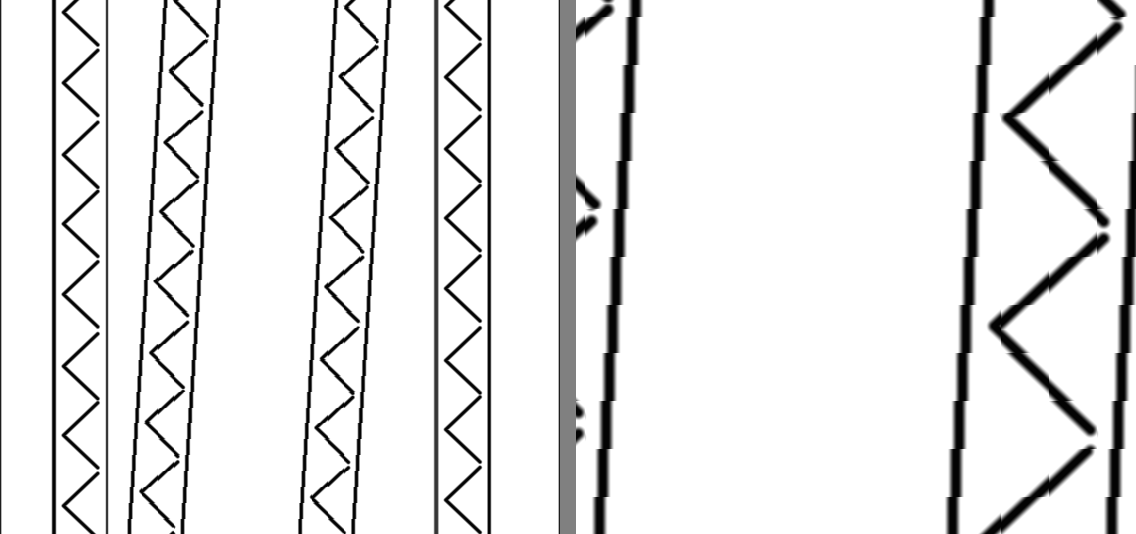
Left: the whole. Right: its middle third, enlarged.
This pattern is drawn by a Shadertoy shader. Its source:

```glsl
#define PERIOD 0.1320
#define RAIL_GAP 0.0993
#define INSET 0.0178
#define ARM vec2(0.0642, 0.0608)
#define LATE 0.0027
#define TILT 0.0685
#define STAIR 0.00205
#define STROKE 0.0066
#define SOFT 0.0021
#define BORDER 0.0022
#define INK vec3(0.01)
#define PAPER vec3(1.0)

// Coverage of a stroke whose centre line lies at distance d
float stroke(float d, float width) {
    float soft = max(SOFT, 0.75 / iResolution.y);
    return 1.0 - smoothstep(-soft, soft, d - 0.5 * width);
}

float segmentDistance(vec2 p, vec2 a, vec2 b) {
    vec2 ab = b - a;
    return length(p - a - ab * clamp(dot(p - a, ab) / dot(ab, ab), 0.0, 1.0));
}

// Small rotation as two stepped shears, leaving a stair on each edge
vec2 steppedTilt(vec2 p, float tilt) {
    vec2 shift = floor(p.yx * tilt / STAIR + 0.5) * STAIR;
    return p + vec2(shift.x, -shift.y);
}

// Column of open chevrons; every third one sits slightly lower
float chevronDistance(vec2 p, float phase) {
    float nearest = floor((p.y - phase) / PERIOD + 0.5);
    float d = 1.0;
    for (float i = -1.0; i <= 1.0; i++) {
        float k = nearest + i;
        float late = LATE * step(1.5, mod(k, 3.0));
        vec2 q = p - vec2(INSET, phase + k * PERIOD + late);
        d = min(d, segmentDistance(vec2(q.x, abs(q.y)), vec2(0.0), ARM));
    }
    return d;
}

// Two rails with chevrons between; rails = left width, right width, left tone
float band(vec2 p, float left, float tilt, float phase, vec3 rails) {
    p = steppedTilt(p - vec2(left, 0.0), tilt);
    float ink = stroke(abs(p.x), rails.x) * rails.z;
    ink = max(ink, stroke(abs(p.x - RAIL_GAP), rails.y));
    return max(ink, stroke(chevronDistance(p, phase), STROKE));
}

void mainImage(out vec4 fragColor, in vec2 fragCoord) {
    // Height is one unit, y runs downward from the top
    vec2 p = vec2(fragCoord.x, iResolution.y - fragCoord.y) / iResolution.y;
    float aspect = iResolution.x / iResolution.y;

    // Upright outer bands and leaning inner bands
    float ink = band(p, 0.1011, 0.0, 0.0232, vec3(0.0072, 0.0036, 1.0));
    ink = max(ink, band(p, 0.3101, TILT, 0.0, vec3(STROKE, STROKE, 1.0)));
    ink = max(ink, band(p, 0.6298, TILT, 0.0109, vec3(STROKE, STROKE, 1.0)));
    ink = max(ink, band(p, 0.8169, 0.0, 0.0123, vec3(0.0078, 0.0062, 0.8)));

    // Thin lines on the left and right borders
    ink = max(ink, stroke(min(p.x, aspect - p.x), 2.0 * BORDER));

    fragColor = vec4(mix(PAPER, INK, ink), 1.0);
}
```
